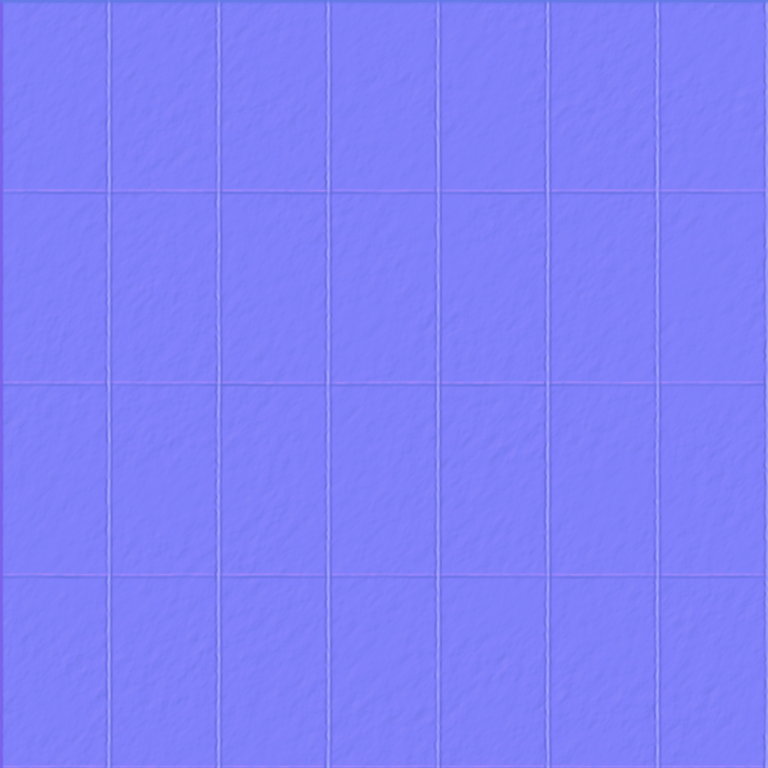
Give the GLSL for this texture map, as a Shadertoy shader.

```glsl
// Tangent-space normal map of upright rectangular tiles with thin, slightly worn joints.

const vec2  TILES = vec2(7.0, 4.0);             // repeats across and down
const vec3  FLAT_NORMAL  = vec3(0.500, 0.502, 0.985);
const vec3  SIDE_SHADE   = vec3(0.415, 0.415, 0.880);
const vec3  SIDE_LIGHT   = vec3(0.640, 0.660, 1.000);
const vec3  UPPER_BEVEL  = vec3(0.630, 0.530, 0.980);
const vec3  LOWER_BEVEL  = vec3(0.415, 0.450, 0.890);
const vec3  BORDER_SHADE = vec3(0.480, 0.340, 0.920);
const vec3  TOP_SHADE    = vec3(0.380, 0.480, 0.900);
const float SIDE_WIDTH   = 0.0016;              // half widths, in canvas units
const float BEVEL_WIDTH  = 0.0014;
const float WANDER       = 0.0007;              // slow sideways drift of the joints
const float CHIPPING     = 0.0016;              // fine raggedness of the joints
const float GRAIN_SCALE  = 80.0;
const float GRAIN_STEP   = 0.0025;
const float GRAIN_AMOUNT = 0.085;
const float GRAIN_SHADE  = 0.11;

float hash(vec2 p) {
    vec3 q = fract(vec3(p.xyx) * 0.1031);
    q += dot(q, q.yzx + 33.33);
    return fract((q.x + q.y) * q.z);
}

float noise(vec2 p) {
    vec2 cell = floor(p), f = fract(p);
    f = f * f * (3.0 - 2.0 * f);
    return mix(mix(hash(cell), hash(cell + vec2(1, 0)), f.x),
               mix(hash(cell + vec2(0, 1)), hash(cell + vec2(1, 1)), f.x), f.y);
}

// Plaster-like relief, slightly stretched along the rising diagonal
float relief(vec2 uv) {
    vec2 p = vec2(0.5 * (uv.x + uv.y), 0.8 * (uv.y - uv.x)) * GRAIN_SCALE;
    float height = 0.0, weight = 0.5;
    for (int octave = 0; octave < 3; octave++) {
        height += weight * noise(p + 17.0 * float(octave));
        p *= 2.0;
        weight *= 0.55;
    }
    return height;
}

// Soft stripe that never gets thinner than a pixel
float stripe(float distance, float halfWidth, float pixel) {
    float w = max(halfWidth, 0.6 * pixel);
    return exp(-distance * distance / (w * w)) * halfWidth / w;
}

void mainImage(out vec4 fragColor, in vec2 fragCoord) {
    vec2 uv = fragCoord / iResolution.xy;
    vec2 pixel = 1.0 / iResolution.xy;

    // Signed distance to the nearest joint on each axis
    vec2 joint = floor(uv * TILES + 0.5);
    vec2 d = uv - joint / TILES;

    // Irregular joint edges and patchy strength
    float wanderX = noise(vec2(uv.y * 22.0, joint.x * 9.0 + 3.0)) - 0.5;
    float chipX   = noise(vec2(uv.y * 190.0, joint.x * 7.0 + 51.0));
    float beadX   = noise(vec2(uv.y * 150.0, joint.x * 5.0 + 210.0));
    float wanderY = noise(vec2(uv.x * 20.0, joint.y * 9.0 + 80.0)) - 0.5;
    float chipY   = noise(vec2(uv.x * 150.0, joint.y * 7.0 + 120.0));
    float patchY  = noise(vec2(uv.x * 24.0, joint.y * 5.0 + 300.0));
    d.x += WANDER * wanderX;
    d.y += WANDER * wanderY + 0.3 * CHIPPING * (chipY - 0.5);
    float ragged = CHIPPING * (chipX - 0.5);

    // Surface grain from the relief slope, stronger in some patches
    float h = relief(uv);
    vec2 slope = vec2(h - relief(uv + vec2(GRAIN_STEP, 0.0)),
                      h - relief(uv + vec2(0.0, GRAIN_STEP)));
    slope *= 0.55 + 0.9 * noise(uv * 14.0);
    float lit = slope.x - slope.y;
    vec3 color = FLAT_NORMAL;
    color.rg += GRAIN_AMOUNT * vec2(lit, 0.75 * lit + 0.3 * slope.y);
    color.b += GRAIN_SHADE * min(lit, 0.0);

    // Horizontal joints: pale warm upper bevel, dark lower bevel
    float upper = stripe(d.y - 0.0022, BEVEL_WIDTH, pixel.y);
    float lower = stripe(d.y + 0.0016, BEVEL_WIDTH * 1.2, pixel.y);
    color = mix(color, LOWER_BEVEL, lower * mix(0.45, 1.0, patchY));
    color = mix(color, UPPER_BEVEL, upper * mix(0.45, 1.0, chipY));

    // Vertical joints: a beaded bright ridge between two shaded flanks
    float leftFlank  = stripe(d.x + 0.0045 + ragged, SIDE_WIDTH, pixel.x);
    float ridge      = stripe(d.x + 0.0009 + 0.5 * ragged, SIDE_WIDTH, pixel.x);
    float rightFlank = stripe(d.x - 0.0026, SIDE_WIDTH, pixel.x);
    color = mix(color, SIDE_SHADE, leftFlank * mix(0.2, 1.0, beadX));
    color = mix(color, SIDE_SHADE, rightFlank * mix(0.95, 0.5, chipX));
    color = mix(color, SIDE_LIGHT, ridge * mix(0.5, 1.05, beadX));

    // Deeper slopes where the sheet ends
    float leftBorder = stripe(uv.x, 0.0030, pixel.x);
    float topBorder  = stripe(1.0 - uv.y, 0.0040, pixel.y);
    color = mix(color, BORDER_SHADE, 0.85 * leftBorder);
    color = mix(color, TOP_SHADE, 0.85 * topBorder);

    fragColor = vec4(clamp(color, 0.0, 1.0), 1.0);
}
```
